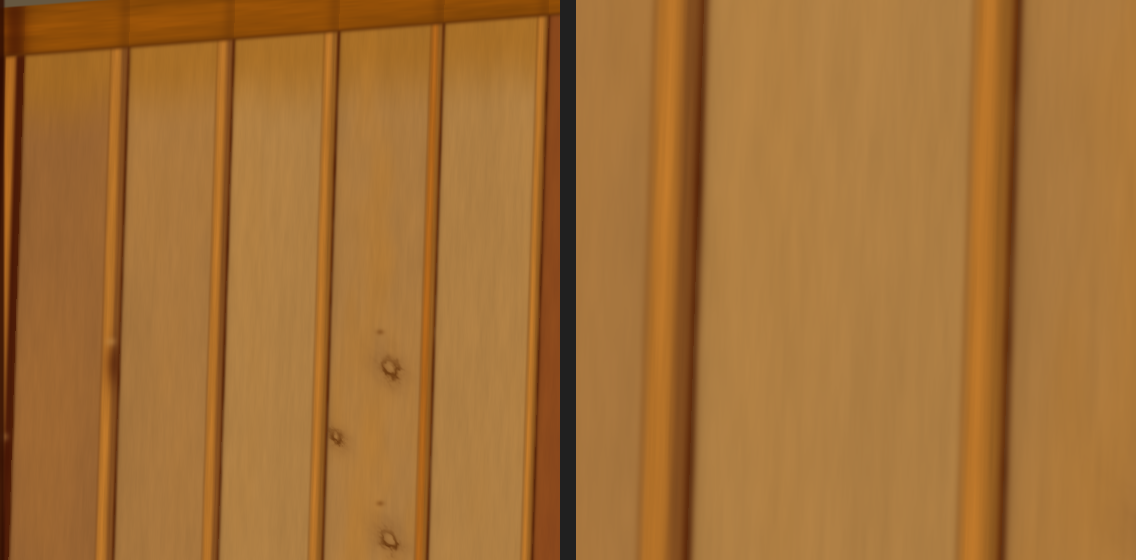
Left: the whole. Right: its middle third, enlarged.
Reproduce this texture procedurally as a three.js fragment shader.

```glsl
// Varnished wooden cladding: slightly leaning tongue-and-groove boards under
// a sloping top rail. Boards repeat with floor/fract; each has its own tone,
// stretched noise makes the grain, and a short loop places the knots.

#define PITCH 0.187        // board spacing
#define FIRST_SEAM 0.015   // first seam at the bottom edge
#define LEAN 0.031         // sideways drift from bottom to top
#define RAIL_BASE 0.899    // rail underside at the left edge
#define RAIL_SLOPE 0.076
#define RAIL_HEIGHT 0.087
#define GRAIN 0.065        // grain contrast
#define KNOTS 3
#define KNOT_BOARD 3.0
#define SOFT 0.0025        // edge softness

varying vec2 vUv;

const vec3 PALE = vec3(0.685, 0.498, 0.268);
const vec3 BROWN = vec3(0.59, 0.385, 0.195);
const vec3 RED_BROWN = vec3(0.54, 0.28, 0.11);
const vec3 AMBER = vec3(0.67, 0.435, 0.14);
const vec3 BEAD = vec3(0.68, 0.43, 0.155);
const vec3 RAIL = vec3(0.53, 0.285, 0.03);
const vec3 SHADE = vec3(0.42, 0.21, 0.04);
const vec3 DARK = vec3(0.26, 0.07, 0.012);

float hash(vec2 p) {
  p = fract(p * vec2(0.1317, 0.3711));
  p += dot(p, p.yx + 19.19);
  return fract((p.x + p.y) * p.x * 7.31);
}

float noise(vec2 p) {
  vec2 i = floor(p), f = fract(p);
  f = f * f * (3.0 - 2.0 * f);
  return mix(mix(hash(i), hash(i + vec2(1.0, 0.0)), f.x),
             mix(hash(i + vec2(0.0, 1.0)), hash(i + 1.0), f.x), f.y);
}

// Three octaves, centred on zero
float fbm(vec2 p) {
  return 0.5 * noise(p) + 0.3 * noise(p * 2.1 + 7.3) + 0.2 * noise(p * 4.3 + 3.1) - 0.5;
}

float bump(float d, float w) { return exp(-d * d / (w * w)); }

// Face of one board: tone, varnish band under the rail, grain
vec3 boardFace(vec2 p, float id, float below) {
  float light = smoothstep(0.0, 2.0, id + 0.25) - 0.2 * bump(id - KNOT_BOARD, 0.3);
  vec3 col = mix(BROWN, PALE, light);
  col = mix(col, RED_BROWN, step(4.5, id));
  vec2 q = p + vec2(id * 5.7, id * 2.3);
  float cloud = fbm(q * vec2(12.0, 3.0));
  float knotty = bump(id - KNOT_BOARD, 0.3);
  col = mix(col, AMBER, (0.10 + 0.3 * knotty) * smoothstep(-0.1, 0.3, cloud));
  float varnish = 1.0 - smoothstep(0.03, 0.17, below + 0.06 * cloud);
  col = mix(col, AMBER * 0.97, 0.85 * varnish * step(id, 4.5));
  float grain = fbm(q * vec2(150.0, 18.0)) + 0.6 * fbm(q * vec2(38.0, 3.0));
  return col * (1.0 + GRAIN * grain + (0.07 + 0.06 * knotty) * cloud);
}

// Knots alternate between the middle and the left side of their board
vec3 addKnots(vec3 col, vec2 uv) {
  for (int i = 0; i < KNOTS; i++) {
    float n = float(i), side = mod(n, 2.0);
    vec2 center = vec2(0.695 - 0.095 * side, 0.037 + 0.153 * n + 0.03 * side);
    vec2 q = (uv - center) / (0.026 - 0.008 * side);
    q.y += 0.5 * q.x;
    float warp = fbm(q * 1.5 + n * 9.0);
    float r = length(q) + 0.9 * warp;
    col = mix(col, BROWN * 0.88, 0.5 * bump(r, 1.3));
    float arc = smoothstep(-0.6, 0.6, q.x - q.y + 2.0 * warp);
    col = mix(col, SHADE * 0.9, (0.35 + 0.5 * arc) * bump(r - 0.55, 0.26));
    col = mix(col, PALE * 1.03, 0.5 * bump(length(q - vec2(0.1, 0.1)), 0.35));
    // Small fleck above the knot
    vec2 fleck = (uv - center - vec2(-0.016, 0.064)) / vec2(0.007, 0.005);
    col = mix(col, SHADE, 0.45 * (1.0 - side) * bump(length(fleck), 1.0));
  }
  return col;
}

// Rounded bead and shadow to the left of seam k; d is the distance to it
vec3 addGroove(vec3 col, float d, float k, float y) {
  float width = mix(0.035, 0.020, clamp(k / 5.0, 0.0, 1.0));
  float t = d / width;
  float first = step(k, 0.5), deep = step(k, 2.5);
  float streak = fbm(vec2(d * 220.0, y * 9.0 + k * 4.0));
  vec3 hollow = mix(BEAD * 0.84, mix(SHADE, BROWN, 0.55), deep);
  hollow = mix(hollow, DARK, 0.85 * first);
  float reddish = 0.3 * first + 0.5 * bump(k - 4.0, 0.3);
  vec3 bead = mix(BEAD, vec3(0.60, 0.31, 0.05), reddish);
  vec3 strip = mix(hollow, bead, smoothstep(0.25, 0.55, t));
  strip *= 1.0 + 0.14 * streak + 0.08 * bump(t - 0.68, 0.15);
  // Pale nick with a stain beneath it on the first two seams
  float nick = y - 0.22 - 0.17 * k, worn = step(k, 1.5);
  strip = mix(strip, DARK, 0.5 * worn * bump(nick + 0.04, 0.04) * bump(t - 0.3, 0.5));
  strip = mix(strip, PALE * 1.1, 0.5 * worn * bump(nick, 0.008) * bump(t - 0.5, 0.3));
  col = mix(col, strip, 1.0 - smoothstep(width - 2.0 * SOFT, width + SOFT, d));
  return mix(col, SHADE, (0.22 + 0.4 * first) * bump(d - width, 0.0025));
}

void main() {
  vec2 uv = vUv;
  vec2 p = vec2(uv.x - LEAN * uv.y, uv.y);
  float s = (p.x - FIRST_SEAM) / PITCH;
  float id = floor(s);
  float toRight = (1.0 - fract(s)) * PITCH, toLeft = fract(s) * PITCH;
  float seamDist = min(toLeft, toRight);
  float above = uv.y - RAIL_BASE - RAIL_SLOPE * uv.x;

  // Boards, knots, grooves and the dark seam lines
  vec3 col = id < -0.5 ? DARK * 0.8 : boardFace(p, id, -above);
  if (abs(id - KNOT_BOARD) < 0.5) col = addKnots(col, uv);
  col = addGroove(col, toRight, id + 1.0, uv.y);
  float wear = 0.68 + 0.5 * fbm(vec2(floor(s + 0.5) * 3.0, uv.y * 12.0));
  col = mix(col, mix(DARK, SHADE, 0.4), wear * bump(seamDist, 0.0034));
  col *= 1.0 - 0.08 * bump(toLeft, 0.008);

  // Top rail with lengthwise grain, faint seam marks and a pale upper edge
  float streaks = fbm(vec2(uv.x * 7.0, above * 65.0));
  vec3 rail = RAIL * (1.0 + 0.26 * streaks + 0.14 * bump(above - 0.045, 0.02));
  rail = mix(rail, SHADE * 0.85, 0.3 * bump(toRight - 0.008, 0.012));
  rail = mix(rail, DARK, 0.65 * bump(uv.x - 0.025, 0.022));
  rail = mix(rail, vec3(0.40, 0.34, 0.25), smoothstep(-SOFT, SOFT, above - RAIL_HEIGHT));
  col = mix(col, rail, smoothstep(-SOFT, SOFT, above));
  col = mix(col, SHADE * 0.9, 0.6 * bump(above, 0.0045));

  // Dark post along the left edge
  col = mix(col, DARK * 0.7, 0.85 * (1.0 - smoothstep(0.004, 0.011, uv.x)));
  gl_FragColor = vec4(clamp(col, 0.0, 1.0), 1.0);
}
```
